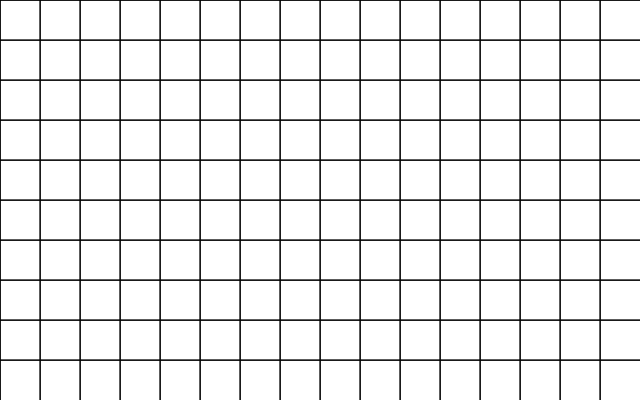
This pattern is drawn by a WebGL 1 fragment shader. Its source:

```glsl
precision highp float;

// Draws a plain square grid of thin black rules on white, 16 cells by 10.
// Each rule is an exact box-filtered band around the nearest cell boundary;
// the grid opens with a rule at the left and top and has none at the far sides.

uniform vec2 u_resolution;

// Share of the pixel covered by the nearest rule, for each axis, in cell units.
vec2 ruleCoverage(vec2 position, vec2 pixelSize, vec2 cellCount) {
  vec2 ruleIndex = floor(position + 0.5);
  vec2 offset = position - ruleIndex;

  // The band reaches slightly further past the boundary than before it.
  vec2 bandStart = max(offset - 0.5 * pixelSize, vec2(-0.016));
  vec2 bandEnd = min(offset + 0.5 * pixelSize, vec2(0.0225));
  vec2 coverage = clamp((bandEnd - bandStart) / pixelSize, 0.0, 1.0);

  // Leave out the closing rules at the right and bottom edges.
  return coverage * (1.0 - step(cellCount - 0.5, ruleIndex));
}

void main() {
  vec2 cellCount = vec2(16.0, 10.0);
  vec2 uv = gl_FragCoord.xy / u_resolution;
  uv.y = 1.0 - uv.y; // count rows from the top

  vec2 coverage = ruleCoverage(uv * cellCount, cellCount / u_resolution, cellCount);

  // Union of the vertical and horizontal rules.
  float ink = 1.0 - (1.0 - coverage.x) * (1.0 - coverage.y);

  vec3 paperColor = vec3(1.0);
  vec3 inkColor = vec3(0.0);
  gl_FragColor = vec4(mix(paperColor, inkColor, ink), 1.0);
}
```
